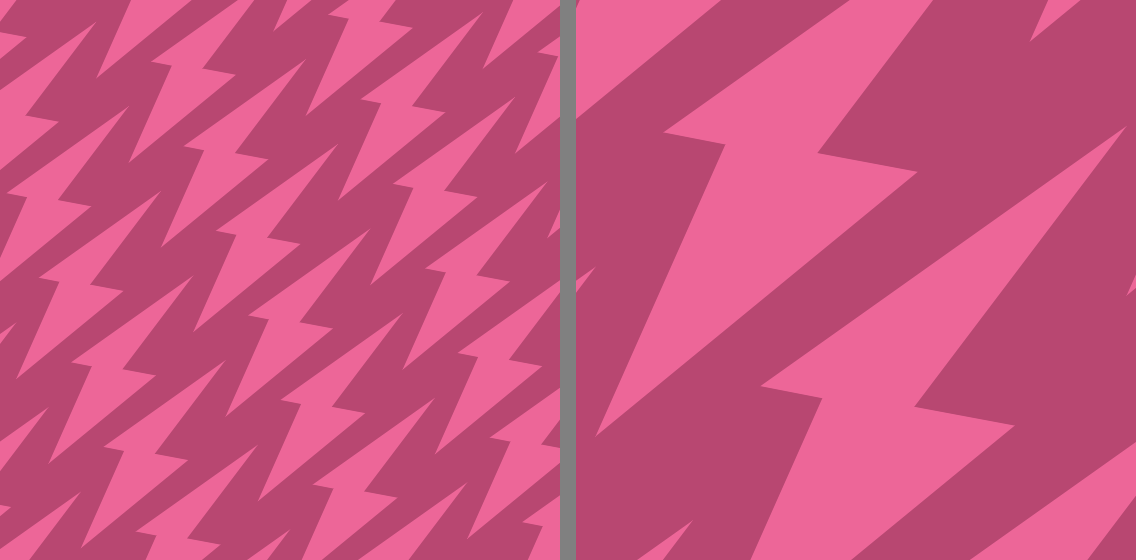
Left, the full canvas; right, a detail of the centre.
This pattern is drawn by a WebGL 2 fragment shader. Its source:

```glsl
#version 300 es
precision highp float;
// Slanted pink lightning bolts on a plum ground.
// One six-cornered polygon is repeated on a skewed lattice; the signed
// distance to the nearest bolt gives a smooth edge.

uniform vec2 u_resolution;
out vec4 fragColor;

const vec3 PLUM = vec3(0.72, 0.28, 0.445);
const vec3 PINK = vec3(0.93, 0.40, 0.598);

// Lattice: a steep step down a column and a shallow step across.
const vec2 STEP_DOWN = vec2(0.05772, -0.15104);
const vec2 STEP_ACROSS = vec2(0.37383, -0.06719);
const vec2 LATTICE_ORIGIN = vec2(0.0424, 0.793);

// Bolt corners around its centre, clockwise from the top tip.
const int CORNERS = 6;
const vec2 BOLT[CORNERS] = vec2[CORNERS](
    vec2(0.1295, 0.1680), vec2(0.0030, 0.0008), vec2(0.0628, -0.0104),
    vec2(-0.1290, -0.1679), vec2(-0.0517, 0.0059), vec2(-0.0886, 0.0131));

// Signed distance to the bolt, negative inside.
float boltDistance(vec2 p) {
    float nearestSq = 1e3;
    float side = 1.0;
    vec2 previous = BOLT[CORNERS - 1];
    for (int k = 0; k < CORNERS; k++) {
        vec2 current = BOLT[k];
        vec2 edge = previous - current;
        vec2 rel = p - current;
        vec2 gap = rel - edge * clamp(dot(rel, edge) / dot(edge, edge), 0.0, 1.0);
        nearestSq = min(nearestSq, dot(gap, gap));
        // Flip the side at each edge crossed by a horizontal ray.
        bvec3 crossing = bvec3(p.y >= current.y, p.y < previous.y,
                               edge.x * rel.y > edge.y * rel.x);
        if (all(crossing) || all(not(crossing))) side = -side;
        previous = current;
    }
    return side * sqrt(nearestSq);
}

// Distance to the closest bolt among the neighbouring lattice points.
float patternDistance(vec2 p, mat2 lattice) {
    vec2 cell = round(inverse(lattice) * p);
    float nearest = 1e3;
    for (int down = -2; down <= 2; down++) {
        for (int across = -1; across <= 1; across++) {
            vec2 centre = lattice * (cell + vec2(down, across));
            nearest = min(nearest, boltDistance(p - centre));
        }
    }
    return nearest;
}

void main() {
    vec2 uv = gl_FragCoord.xy / u_resolution;
    float d = patternDistance(uv - LATTICE_ORIGIN, mat2(STEP_DOWN, STEP_ACROSS));

    // Edge softened over about one pixel.
    float halfEdge = 0.6 / min(u_resolution.x, u_resolution.y);
    float ink = 1.0 - smoothstep(-halfEdge, halfEdge, d);
    fragColor = vec4(mix(PLUM, PINK, ink), 1.0);
}
```
